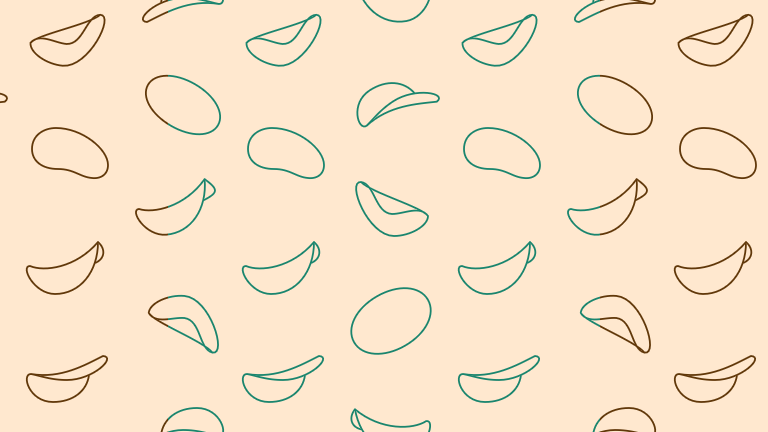
Reproduce this pattern procedurally as a Shadertoy shader.

```glsl
const float TILE = 432.0;
const float CELL = TILE / 4.0;
const float LINE_WIDTH = 1.8;
const vec3 CREAM = vec3(1.0, 0.91, 0.81);
const vec3 GREEN = vec3(0.10, 0.52, 0.43);
const vec3 BROWN = vec3(0.38, 0.22, 0.04);

const int BOWL = 0, BEAN = 1, CRESCENT = 2, WING = 3, OVAL = 4;

float segmentDistance(vec2 p, vec2 a, vec2 b) {
    vec2 pa = p - a, ba = b - a;
    return length(pa - ba * clamp(dot(pa, ba) / dot(ba, ba), 0.0, 1.0));
}

// Distance to a cubic curve, walked in short chords
float curve(vec2 p, vec2 a, vec2 b, vec2 c, vec2 d) {
    const int STEPS = 16;
    float nearest = 1e5;
    vec2 previous = a;
    for (int i = 1; i <= STEPS; i++) {
        float t = float(i) / float(STEPS), s = 1.0 - t;
        vec2 next = s * s * s * a + 3.0 * s * t * (s * b + t * c) + t * t * t * d;
        nearest = min(nearest, segmentDistance(p, previous, next));
        previous = next;
    }
    return nearest;
}

float bowl(vec2 p) {
    vec2 top = vec2(-31, 27), right = vec2(36, -7), base = vec2(2, -27), dip = vec2(0, -5);
    float d = curve(p, top, vec2(-20, 16), vec2(30, 2), right);
    d = min(d, curve(p, top, vec2(-17, 25), vec2(-17, -4), dip));
    d = min(d, curve(p, dip, vec2(12, -5), vec2(28, 4), right));
    d = min(d, curve(p, right, vec2(36, -17), vec2(18, -27), base));
    return min(d, curve(p, base, vec2(-24, -27), vec2(-46, 28), top));
}

float bean(vec2 p) {
    vec2 left = vec2(-38, 4), top = vec2(-14, 25), right = vec2(38, -12);
    vec2 base = vec2(22, -25), dip = vec2(-12, -16);
    float d = curve(p, left, vec2(-38, 18), vec2(-26, 25), top);
    d = min(d, curve(p, top, vec2(12, 25), vec2(38, 4), right));
    d = min(d, curve(p, right, vec2(38, -22), vec2(30, -26), base));
    d = min(d, curve(p, base, vec2(10, -24), vec2(4, -16), dip));
    return min(d, curve(p, dip, vec2(-28, -16), vec2(-38, -8), left));
}

float crescent(vec2 p, float fold) {
    vec2 tip = vec2(34, 26), left = vec2(-34, 2), base = vec2(-9, -26), foldEnd = vec2(31, 5);
    float d = curve(p, left, vec2(-20, -4), vec2(12, 0), tip);
    d = min(d, curve(p, tip, vec2(34, -4), vec2(16, -26), base));
    d = min(d, curve(p, base, vec2(-30, -26), vec2(-44, 2), left));
    return min(d, curve(p, tip, tip + fold * vec2(8, -7), foldEnd + fold * vec2(10, 4), foldEnd));
}

float wing(vec2 p) {
    vec2 left = vec2(-36, 5), tip = vec2(36, 23), crease = vec2(0, -1), base = vec2(-14, -23);
    float d = curve(p, left, vec2(-6, 0), vec2(18, 14), tip);
    d = min(d, curve(p, tip, vec2(50, 22), vec2(26, -1), crease));
    d = min(d, curve(p, crease, vec2(-16, -1), vec2(-26, 3), left));
    d = min(d, curve(p, left, vec2(-46, 5), vec2(-38, -23), base));
    return min(d, curve(p, base, vec2(6, -23), vec2(20, -12), vec2(22, 4)));
}

float oval(vec2 p, vec2 radii) {
    vec2 r = radii, handle = 0.57 * radii;
    return curve(abs(p), vec2(r.x, 0), vec2(r.x, handle.y), vec2(handle.x, r.y), vec2(0, r.y));
}

// pose: offset x, offset y, turn in degrees, mirror sign
vec2 place(vec2 p, vec4 pose) {
    float turn = radians(pose.z), c = cos(turn), s = sin(turn);
    vec2 q = p - pose.xy;
    return vec2((c * q.x + s * q.y) * pose.w, c * q.y - s * q.x);
}

float motif(vec2 p, int kind, float variant) {
    if (kind == BOWL) return bowl(p);
    if (kind == BEAN) return bean(p);
    if (kind == CRESCENT) return crescent(p, mix(1.0, 1.6, variant));
    if (kind == WING) return wing(p);
    return oval(p, mix(vec2(42.6, 28.4), vec2(40.4, 24.0), variant));
}

// Four columns of four motifs per tile; even columns are alike and sit higher
float chips(vec2 p) {
    const int kinds[12] = int[12](BOWL, BEAN, CRESCENT, WING,
                                  WING, BOWL, OVAL, CRESCENT,
                                  OVAL, CRESCENT, BOWL, WING);
    const vec4 poses[12] = vec4[12](
        vec4(-1, 9, -5, -1), vec4(2, 3, 0, 1), vec4(-4, -4, 0, 1), vec4(-1, -7, 0, 1),
        vec4(2, 3, 213, -1), vec4(0, 4, 0, 1), vec4(-1, 0, 30, 1), vec4(1, 0, 10, -1),
        vec4(7, 0, -30, 1), vec4(-3, 5, 5, 1), vec4(8, -2, 175, 1), vec4(7, -2, 180, 1));
    float x = p.x + 100.0;
    float column = floor(x / CELL + 0.5);
    float wrapped = mod(column, 4.0);
    bool even = mod(column, 2.0) < 0.5;
    float down = 0.5 * TILE - p.y - (even ? 48.0 : 105.0);
    float row = floor(down / CELL + 0.5);
    vec2 local = vec2(x - CELL * column, CELL * row - down);
    int style = even ? 0 : (wrapped < 2.0 ? 1 : 2);
    int index = style * 4 + int(mod(row, 4.0));
    return motif(place(local, poses[index]), kinds[index], style == 2 ? 1.0 : 0.0);
}

void mainImage(out vec4 fragColor, in vec2 fragCoord) {
    float pixel = TILE / iResolution.y;
    vec2 p = (fragCoord - 0.5 * iResolution.xy) * pixel;

    // Green ink in the central square, brown on both sides
    float outside = clamp((abs(p.x) - 0.5 * TILE) / pixel + 0.5, 0.0, 1.0);
    vec3 ink = mix(GREEN, BROWN, outside);
    float stroke = clamp((0.5 * LINE_WIDTH - chips(p)) / pixel + 0.5, 0.0, 1.0);
    fragColor = vec4(mix(CREAM, ink, stroke), 1.0);
}
```
